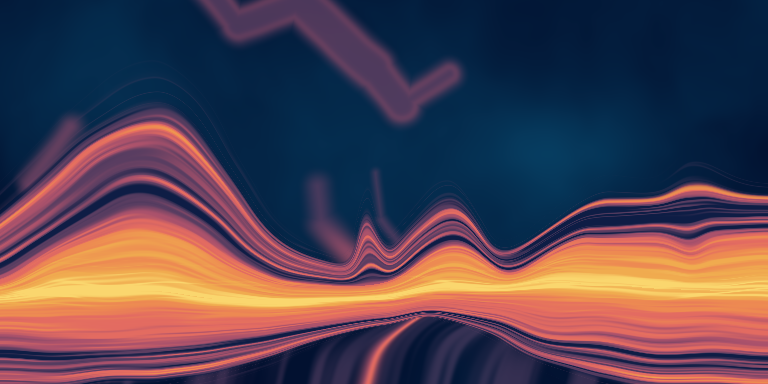
A WebGL 1 fragment shader for this background:

```glsl
precision highp float;
// Glowing layered dunes: molten strata above and below a bright horizon seam,
// under a dark blue sky of drifting smoke. Profiles are sums of smooth lobes;
// layers are coloured by a heat ramp over the normalised distance to the seam.

#define DEEP  vec3(0.005, 0.055, 0.175)
#define TEAL  vec3(0.025, 0.245, 0.385)
#define NAVY  vec3(0.055, 0.115, 0.27)
#define PLUM  vec3(0.35, 0.24, 0.38)
#define ROSE  vec3(0.67, 0.32, 0.42)
#define CORAL vec3(0.89, 0.42, 0.38)
#define AMBER vec3(0.93, 0.54, 0.32)
#define GOLD  vec3(0.94, 0.67, 0.31)
#define PALE  vec3(0.98, 0.84, 0.43)
#define STREAK 0.34
#define WARP 0.022

uniform vec2 u_resolution;

float hash(vec2 p) {
  vec3 q = fract(vec3(p.xyx) * 0.1031);
  q += dot(q, q.yzx + 33.33);
  return fract((q.x + q.y) * q.z);
}

float noise(vec2 p) {
  vec2 i = floor(p), f = fract(p);
  f = f * f * (3.0 - 2.0 * f);
  return mix(mix(hash(i), hash(i + vec2(1, 0)), f.x),
             mix(hash(i + vec2(0, 1)), hash(i + vec2(1, 1)), f.x), f.y);
}

float fbm(vec2 p) {
  float sum = 0.0, amp = 0.5;
  for (int i = 0; i < 4; i++) {
    sum += amp * noise(p);
    p = mat2(1.6, 1.2, -1.2, 1.6) * p + 7.3;
    amp *= 0.5;
  }
  return sum;
}

// Bell curve with separate left and right widths
float lobe(float x, float c, float wl, float wr) {
  float d = (x - c) / (x < c ? wl : wr);
  return exp(-d * d);
}
float bell(float x, float c, float w) { return lobe(x, c, w, w); }
float glow(vec2 p, vec2 c, vec2 size) { vec2 d = (p - c) / size; return exp(-dot(d, d)); }

float capsule(vec2 p, vec2 a, vec2 b, float r) {
  vec2 d = b - a;
  return length(p - a - d * clamp(dot(p - a, d) / dot(d, d), 0.0, 1.0)) - r;
}

// Height profiles: bright seam, inner and outer layer limits
float seam(float x) { return 0.215 + 0.028 * bell(x, 0.3, 0.25) + 0.045 * bell(x, 1.55, 0.5); }
float innerTop(float x) {
  return 0.25 + 0.208 * bell(x, 0.365, 0.26) + 0.105 * bell(x, 1.19, 0.13)
       + 0.135 * smoothstep(1.3, 1.54, x) - 0.028 * bell(x, 1.8, 0.05);
}
float outerTop(float x) {
  return 0.292 + 0.43 * lobe(x, 0.4, 0.39, 0.265) + 0.185 * lobe(x, 1.172, 0.135, 0.1)
       + 0.115 * bell(x, 0.958, 0.035) + 0.193 * smoothstep(1.22, 1.59, x)
       + 0.03 * lobe(x, 1.8, 0.06, 0.1);
}
float innerBase(float x) { return 0.09 + 0.095 * lobe(x, 1.09, 0.45, 0.36); }
float outerBase(float x) { return 0.175 * lobe(x, 1.09, 0.46, 0.33) - 0.005; }

vec3 heatRamp(float h) {
  vec3 c = mix(NAVY, PLUM, smoothstep(0.02, 0.2, h));
  c = mix(c, ROSE, smoothstep(0.2, 0.4, h));
  c = mix(c, CORAL, smoothstep(0.4, 0.56, h));
  c = mix(c, AMBER, smoothstep(0.56, 0.7, h));
  c = mix(c, GOLD, smoothstep(0.7, 0.84, h));
  return mix(c, PALE, smoothstep(0.86, 1.02, h));
}

// Heat by layer: 0 at the seam, 1 at the inner limit, 2 at the outer limit
float strataHeat(float s, float below, float right) {
  float core = mix(0.73 - 0.22 * smoothstep(0.45, 1.0, s) + 0.25 * exp(-30.0 * s * s),
                   0.6 - 0.2 * smoothstep(0.3, 1.0, s) + 0.35 * exp(-45.0 * s * s), below);
  float h = core * (1.0 - smoothstep(0.95, 1.18, s)) + 0.04;
  h += 0.36 * bell(s, 1.29, 0.045) + mix(0.24, 0.08, right) * bell(s, 1.48, 0.1);
  h += 0.5 * bell(s, mix(1.77, 1.93, right), mix(0.13, 0.08, right));
  return h + 0.2 * bell(s, 1.98, 0.04);
}

// Sky smoke with rosy wisps
vec3 smoke(vec2 p) {
  vec2 q = p + 0.3 * (vec2(fbm(p * 2.2), fbm(p * 2.2 + 19.0)) - 0.47);
  float light = 0.14 + 0.75 * (fbm(q * vec2(3.0, 2.4) + 4.0) - 0.4);
  light += 0.4 * glow(p, vec2(0.8, 0.68), vec2(0.36, 0.34)) + 0.5 * glow(p, vec2(1.46, 0.61), vec2(0.24, 0.13));
  light += 0.3 * glow(p, vec2(0.25, 0.78), vec2(0.3, 0.25)) + 0.22 * glow(p, vec2(1.2, 0.4), vec2(0.7, 0.2));
  light += 0.25 * glow(p, vec2(1.17, 0.0), vec2(0.12));
  vec3 c = mix(DEEP, TEAL, clamp(light, 0.0, 1.0));
  vec2 w = mix(p, q, 0.2);
  float ribbon = min(capsule(w, vec2(0.53, 1.04), vec2(0.63, 0.93), 0.045), capsule(w, vec2(0.63, 0.93), vec2(0.8, 0.99), 0.05));
  ribbon = min(ribbon, capsule(w, vec2(0.8, 0.99), vec2(0.98, 0.82), 0.06));
  ribbon = min(ribbon, min(capsule(w, vec2(0.98, 0.82), vec2(1.05, 0.73), 0.055), capsule(w, vec2(1.05, 0.73), vec2(1.18, 0.81), 0.035)));
  vec3 tint = mix(PLUM, ROSE, 0.4 * bell(ribbon, -0.015, 0.012) + 0.12 * noise(q * 9.0));
  c = mix(c, tint, 0.82 * smoothstep(0.02, -0.025, ribbon));
  float hook = min(capsule(w, vec2(0.83, 0.52), vec2(0.84, 0.43), 0.025), capsule(w, vec2(0.84, 0.43), vec2(0.92, 0.34), 0.03));
  c = mix(c, mix(ROSE, PLUM, smoothstep(0.33, 0.45, p.y)), 0.8 * smoothstep(0.03, -0.03, hook));
  float tail = min(capsule(w, vec2(0.985, 0.55), vec2(1.0, 0.43), 0.003), capsule(w, vec2(1.0, 0.43), vec2(1.04, 0.38), 0.008));
  c = mix(c, PLUM, 0.75 * smoothstep(0.02, -0.01, tail));
  float flank = capsule(w, vec2(0.09, 0.53), vec2(0.2, 0.67), 0.02);
  return mix(c, mix(PLUM, ROSE, 0.5), 0.75 * smoothstep(0.03, -0.02, flank));
}

void main() {
  vec2 p = gl_FragCoord.xy / u_resolution * vec2(2.0, 1.0);
  vec2 w = p + WARP * (vec2(noise(p * 7.0), noise(p * 7.0 + 31.0)) - 0.5);
  float mid = seam(w.x), below = 1.0 - step(mid, w.y), d = abs(w.y - mid);
  float inner = abs(mix(innerTop(w.x), innerBase(w.x), below) - mid);
  float gap = abs(mix(outerTop(w.x), outerBase(w.x), below) - mid) - inner;
  float s = d < inner ? d / inner : 1.0 + (d - inner) / gap;
  vec3 color = smoke(p);

  // Dark fan and rising strand under the arch
  float bend = w.x - 0.955 - 0.25 * w.y - 0.1 * pow(max(w.y, 0.0) / 0.17, 4.0);
  float fan = noise(vec2(bend * 16.0 + 3.0, w.y * 4.0)) * 0.7 + noise(vec2(bend * 55.0, w.y * 5.0)) * 0.3;
  color = mix(color, mix(DEEP, PLUM, smoothstep(0.35, 0.85, fan)), below * 0.6);
  color = mix(color, mix(ROSE, CORAL, bell(bend, 0.004, 0.01)), below * bell(bend, 0.0, 0.02));

  // Strata with streaks stretched along the layers
  float fine = smoothstep(0.01, 0.09, d < inner ? inner : gap);
  float streaks = noise(vec2(w.x * 2.5, s * 11.0 + below * 40.0)) - 0.5
                + fine * (noise(vec2(w.x * 4.0 + 9.0, s * 27.0)) - 0.5);
  float heat = strataHeat(s, below, smoothstep(1.2, 1.45, w.x) * (1.0 - below));
  heat += STREAK * streaks * mix(0.45, 1.0, smoothstep(0.7, 1.2, s));
  heat += 0.16 * bell(noise(vec2(w.x * 3.0, w.y * 60.0)), 0.5, 0.08) * exp(-d * 28.0);
  color = mix(color, heatRamp(heat), 1.0 - smoothstep(1.93, 2.12, s));

  // Faint contour threads just outside the layers
  float thread = bell(noise(vec2(w.x * 2.0, s * 9.0)), 0.5, 0.05);
  color = mix(color, PLUM, 0.3 * thread * smoothstep(2.0, 2.1, s) * (1.0 - smoothstep(2.2, 2.6, s)));
  gl_FragColor = vec4(color, 1.0);
}
```
